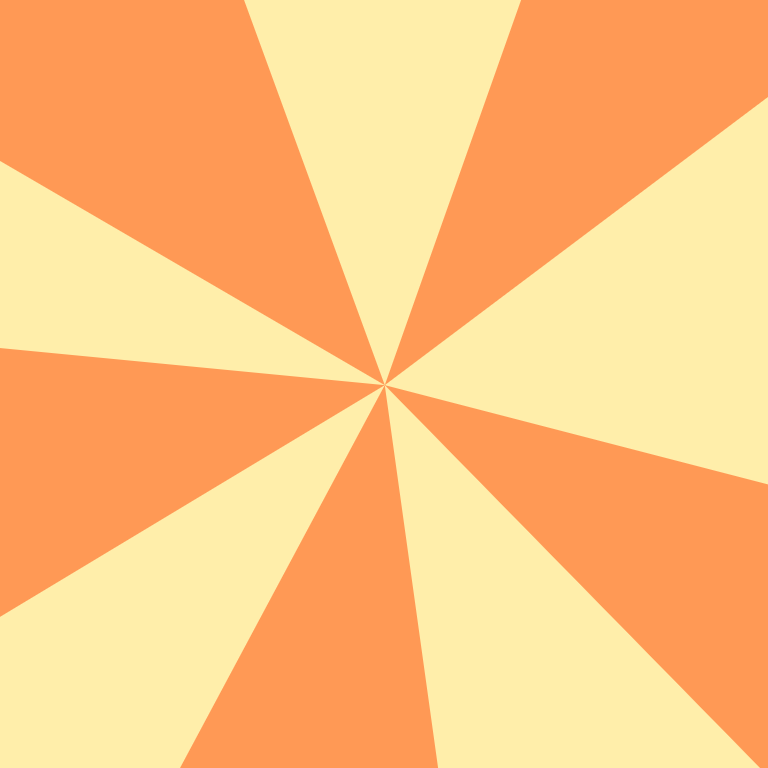
This background is drawn by a Shadertoy shader. Its source:

```glsl
// Sunburst of five uneven cream rays spreading from the centre over orange.

// Signed distance to a wedge from the origin; angles in degrees.
float wedgeDistance(vec2 p, float middle, float halfWidth) {
    float m = radians(middle), h = radians(halfWidth);
    vec2 axis = vec2(cos(m), sin(m));
    float along = dot(p, axis);
    float across = abs(axis.x * p.y - axis.y * p.x);
    return across * cos(h) - along * sin(h);
}

void mainImage(out vec4 fragColor, in vec2 fragCoord) {
    const vec3 orange = vec3(1.0, 0.6, 0.333);
    const vec3 cream = vec3(1.0, 0.933, 0.667);

    // Middle angle and half width of each ray
    const vec2 rays[5] = vec2[5](
        vec2(90.29, 19.78),
        vec2(11.21, 25.73),
        vec2(-63.82, 18.25),
        vec2(-133.54, 15.40),
        vec2(162.13, 12.36));

    vec2 p = (fragCoord - 0.5 * iResolution.xy) / iResolution.y;
    p -= vec2(0.001, -0.0015);

    // Union of the rays
    float d = 1.0;
    for (int i = 0; i < 5; i++) {
        d = min(d, wedgeDistance(p, rays[i].x, rays[i].y));
    }

    // Edge softened over one pixel
    float coverage = clamp(0.5 - d * iResolution.y, 0.0, 1.0);
    fragColor = vec4(mix(orange, cream, coverage), 1.0);
}
```
